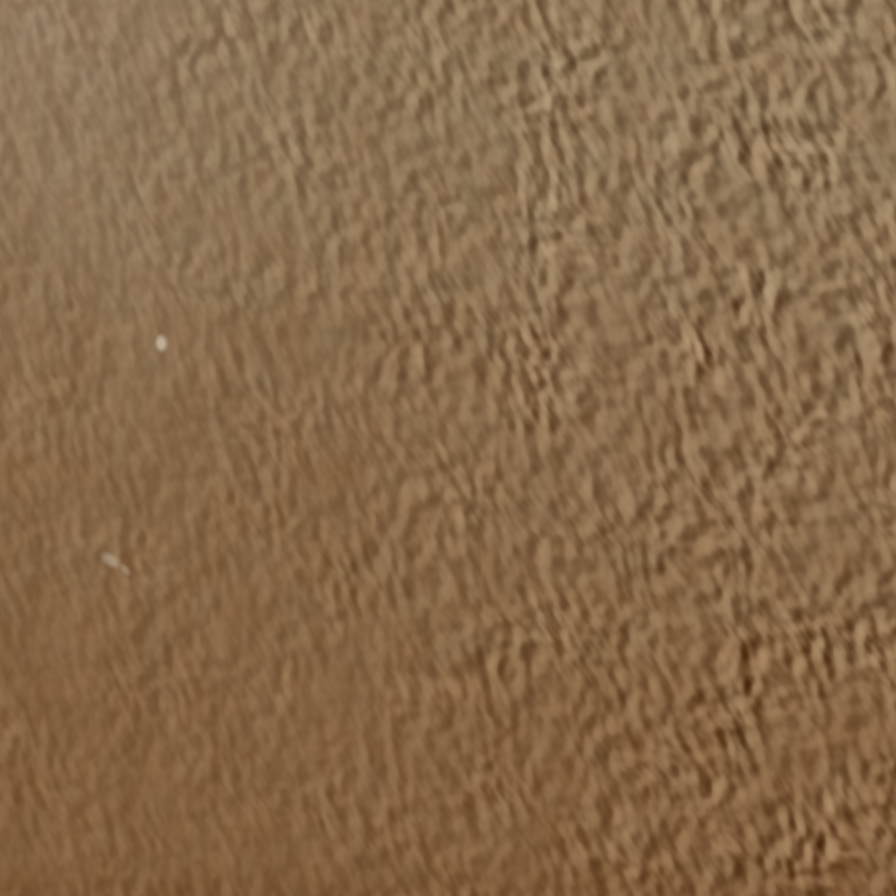
Reproduce this texture procedurally as a WebGL 2 fragment shader.

```glsl
#version 300 es
precision highp float;
// Softly embossed tan leather: short, slanted wrinkles lit from the left.
// A height field of stretched gradient noise is shaded by its slope, growing
// rougher to the right over a warm vertical gradient, with two pale flecks.

#define GRAIN_SCALE vec2(60.0, 35.0)
#define GRAIN_LEAN 0.32
#define WARP_AMOUNT 0.012
#define LIGHT_STEP vec2(0.0080, -0.0050)
#define RELIEF_SMOOTH 0.085
#define RELIEF_ROUGH 0.265
#define SHADOW_BIAS 0.40
#define TOP_COLOR vec3(0.550, 0.452, 0.336)
#define BOTTOM_COLOR vec3(0.509, 0.374, 0.246)
#define FLECK_COLOR vec3(0.77, 0.71, 0.63)

uniform vec2 u_resolution;
out vec4 fragColor;

// Integer hash to a unit gradient
vec2 gradientAt(ivec2 cell) {
  uint h = uint(cell.x) * 1597u ^ uint(cell.y) * 51749u;
  h = (h ^ (h >> 15)) * 73244475u;
  h = (h ^ (h >> 13)) * 40503u;
  h ^= h >> 16;
  float angle = float(h & 65535u) / 65536.0 * 6.28319;
  return vec2(cos(angle), sin(angle));
}

float gradientNoise(vec2 p) {
  ivec2 cell = ivec2(floor(p));
  vec2 f = fract(p);
  vec2 w = f * f * f * (f * (f * 6.0 - 15.0) + 10.0);
  float a = dot(gradientAt(cell), f);
  float b = dot(gradientAt(cell + ivec2(1, 0)), f - vec2(1, 0));
  float c = dot(gradientAt(cell + ivec2(0, 1)), f - vec2(0, 1));
  float d = dot(gradientAt(cell + ivec2(1, 1)), f - vec2(1, 1));
  return mix(mix(a, b, w.x), mix(c, d, w.x), w.y);
}

// Leaning wrinkles, finer on the left than on the right
float height(vec2 p) {
  vec2 warp = vec2(gradientNoise(p * 12.0 + 40.0), gradientNoise(p * 10.0 + 80.0));
  vec2 q = p + WARP_AMOUNT * warp;
  q.x += GRAIN_LEAN * q.y - 0.12 * p.x * p.x;
  q *= GRAIN_SCALE;
  float folds = gradientNoise(q);
  // Creases lean a little the other way to break the folds into short pieces
  vec2 r = vec2(q.x - 0.35 * q.y, q.y);
  float creases = gradientNoise(r * vec2(1.55, 1.45) + 17.3);
  float pores = gradientNoise(q * vec2(2.6, 2.3) + 51.7);
  return folds + 0.6 * creases + 0.22 * pores;
}

// Soft elliptical spot, 1 at its centre
float fleck(vec2 p, vec2 center, vec2 radius, float tilt) {
  vec2 d = p - center;
  d.y += tilt * d.x;
  return 1.0 - smoothstep(0.3, 1.3, length(d / radius));
}

void main() {
  vec2 p = gl_FragCoord.xy / u_resolution.y;

  // Base tone: greyer above, warmer below, paler in the upper left
  float drift = 0.15 * gradientNoise(p * 3.0 + 5.0);
  float rise = smoothstep(0.0, 1.0, p.y + 0.12 * (p.x - 0.5) + drift);
  vec3 color = mix(BOTTOM_COLOR, TOP_COLOR, rise);
  color += vec3(0.02, 0.025, 0.035) * smoothstep(0.5, 0.0, length(p - vec2(0.0, 1.0)));
  color -= 0.025 * smoothstep(0.06, 0.0, p.y) * vec3(0.8, 1.0, 1.0);

  // Slope shading, stronger toward the right and uneven in patches
  float slope = height(p + LIGHT_STEP) - height(p);
  float rough = smoothstep(0.05, 1.0, p.x + 0.22 * (p.y - 0.5));
  float patches = 1.0 + 0.9 * gradientNoise(p * 9.0 + 23.0);
  float relief = mix(RELIEF_SMOOTH, RELIEF_ROUGH, rough) * patches;
  float shade = slope / (1.0 + 0.6 * abs(slope));
  shade -= SHADOW_BIAS * rough * (shade * shade - 0.07);
  color += relief * shade * vec3(1.0, 0.98, 0.88);

  // Mottled tone and tint, then fine surface grain
  color += 0.030 * gradientNoise(p * vec2(17.0, 12.0) + 33.0);
  color += vec3(0.012, -0.005, -0.010) * gradientNoise(p * vec2(26.0, 20.0) + 61.0);
  color += 0.022 * gradientNoise(p * vec2(150.0, 95.0));

  // Pale flecks
  float spots = 0.9 * fleck(p, vec2(0.180, 0.617), vec2(0.007, 0.010), 0.0);
  spots += 0.5 * fleck(p, vec2(0.123, 0.375), vec2(0.011, 0.008), 0.4);
  spots += 0.4 * fleck(p, vec2(0.140, 0.364), vec2(0.006, 0.006), 0.6);
  color = mix(color, FLECK_COLOR, clamp(spots, 0.0, 1.0));

  fragColor = vec4(color, 1.0);
}
```
